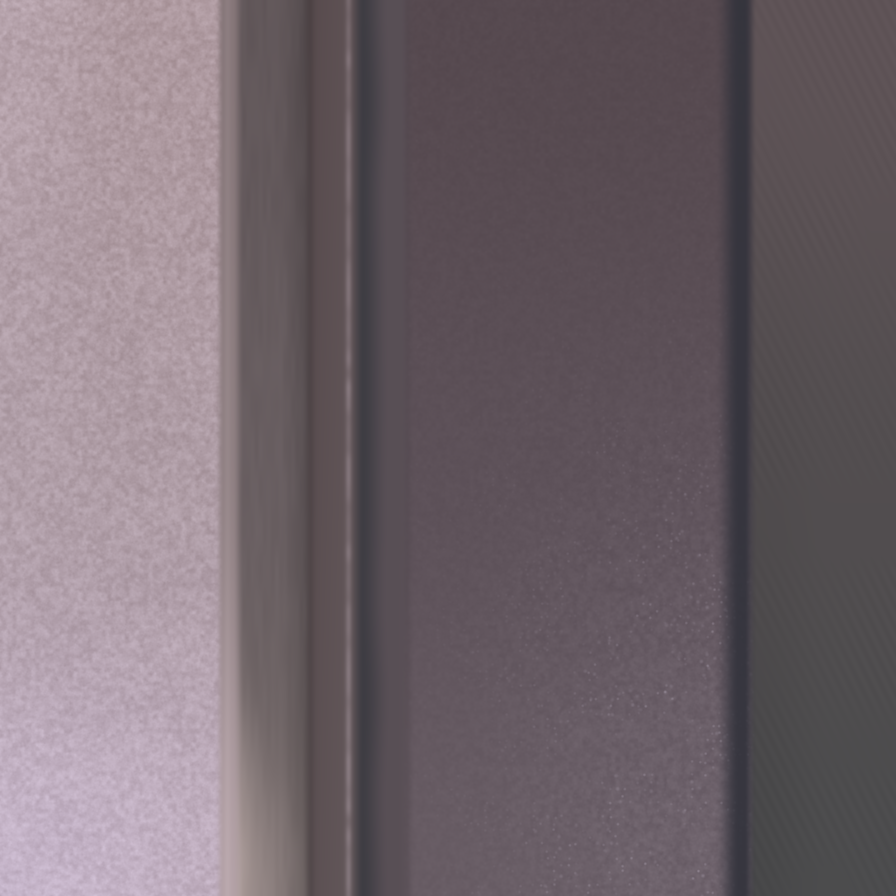
Write a Shadertoy shader that draws this texture.

```glsl
#define GRAIN_SCALE 190.0
#define GRAIN_LEFT 0.14
#define GRAIN_DARK 0.025
#define SPARKLE 0.13
#define WEAVE 0.006
#define WALL_EDGE 0.245
#define TRIM_EDGE 0.266
#define SEAM_X 0.344
#define RIDGE_X 0.389
#define PANEL_X 0.455
#define GROOVE_X 0.820
#define RIGHT_X 0.838

float hash(vec2 p) {
    vec3 q = fract(p.xyx * 0.1031);
    q += dot(q, q.yzx + 33.33);
    return fract((q.x + q.y) * q.z);
}

float noise(vec2 p) {
    vec2 i = floor(p), f = fract(p);
    f = f * f * (3.0 - 2.0 * f);
    return mix(mix(hash(i), hash(i + vec2(1, 0)), f.x),
               mix(hash(i + vec2(0, 1)), hash(i + vec2(1, 1)), f.x), f.y);
}

// Rotated octaves hide the lattice
float fbm(vec2 p) {
    float sum = 0.0, amp = 0.5;
    for (int i = 0; i < 3; i++) {
        sum += amp * noise(p);
        p = mat2(0.8, 0.6, -0.6, 0.8) * p * 1.7 + 17.3;
        amp *= 0.55;
    }
    return sum;
}

// Soft round flecks, one jittered dot per cell
float flecks(vec2 p) {
    vec2 cell = floor(p);
    vec2 centre = 0.3 + 0.4 * vec2(hash(cell + 5.0), hash(cell + 31.0));
    vec2 d = fract(p) - centre;
    float strength = smoothstep(0.45, 1.0, hash(cell + 71.0));
    return strength * smoothstep(0.32, 0.0, length(d));
}

// Soft step centred on an edge
float past(float x, float edge, float soft) {
    return smoothstep(edge - soft, edge + soft, x);
}

float ridge(float x, float centre, float width) {
    float d = (x - centre) / width;
    return exp(-d * d);
}

// Vertical gradient through bottom, middle and top colours
vec3 ramp(float y, vec3 low, vec3 mid, vec3 high) {
    return mix(mix(low, mid, smoothstep(0.0, 0.5, y)), high, smoothstep(0.4, 1.0, y));
}

vec3 brightWall(vec2 p, float grain) {
    vec3 col = ramp(p.y, vec3(0.735, 0.665, 0.72), vec3(0.685, 0.615, 0.65), vec3(0.685, 0.605, 0.63));
    col += vec3(0.04, 0.045, 0.07) * exp(-dot(p, p) * 16.0);
    col += vec3(0.04, 0.045, 0.055) * smoothstep(0.16, 0.0, p.x) * p.y * p.y;
    col += 0.02 * (noise(p * 14.0) - 0.5);
    return col + GRAIN_LEFT * vec3(0.95, 1.0, 1.08) * grain;
}

vec3 greyTrim(vec2 p) {
    vec3 col = ramp(p.y, vec3(0.44, 0.40, 0.40), vec3(0.41, 0.37, 0.38), vec3(0.38, 0.34, 0.35));
    float reach = 0.008 + 0.038 * smoothstep(0.28, 0.0, p.y);
    float glow = smoothstep(0.38, 0.0, p.y) * exp(-max(p.x - TRIM_EDGE, 0.0) / reach);
    col += vec3(0.24, 0.22, 0.21) * glow;
    col += 0.02 * (noise(vec2(p.x * 220.0, p.y * 22.0)) - 0.5);
    return col * (1.0 - 0.13 * smoothstep(0.31, SEAM_X, p.x));
}

vec3 darkPanel(vec2 p, float grain) {
    vec3 col = ramp(p.y, vec3(0.405, 0.36, 0.39), vec3(0.365, 0.318, 0.348), vec3(0.338, 0.288, 0.312));
    float lit = smoothstep(0.75, 0.1, p.y) * smoothstep(0.42, 0.80, p.x);
    col += vec3(0.03, 0.03, 0.036) * lit;
    float spots = flecks(p * 130.0) + 0.7 * flecks(mat2(0.8, 0.6, -0.6, 0.8) * p * 95.0);
    spots *= smoothstep(0.2, 0.8, noise(p * 32.0 + 9.0));
    col += SPARKLE * vec3(0.9, 0.92, 1.0) * spots * (0.07 + lit);
    return col + grain * (GRAIN_DARK + 0.06 * lit);
}

vec3 rightPanel(vec2 p) {
    vec3 col = ramp(p.y, vec3(0.28, 0.28, 0.285), vec3(0.31, 0.293, 0.30), vec3(0.37, 0.325, 0.338));
    col += 0.018 * smoothstep(RIGHT_X, 0.93, p.x) * (1.0 - p.y);
    float weave = cos(6.28318 * (p.x * 85.0 + p.y * 42.0));
    return col + WEAVE * weave * smoothstep(0.2, 0.8, noise(p * 12.0));
}

void mainImage(out vec4 fragColor, in vec2 fragCoord) {
    vec2 p = fragCoord / iResolution.xy;
    float aa = 1.0 / iResolution.x;
    float grain = fbm(p * GRAIN_SCALE) - 0.51;

    // Bright wall, its pale lip and the grey trim
    vec3 col = brightWall(p, grain);
    vec3 lip = ramp(p.y, vec3(0.70, 0.63, 0.65), vec3(0.56, 0.50, 0.51), vec3(0.52, 0.46, 0.47));
    lip += 0.03 * ridge(p.x, 0.254, 0.004);
    col = mix(col, lip, past(p.x, WALL_EDGE, 0.004 + aa));
    col = mix(col, greyTrim(p), past(p.x, TRIM_EDGE, 0.005 + aa));

    // Narrow brown strip behind the seam
    vec3 strip = mix(vec3(0.36, 0.315, 0.325), vec3(0.345, 0.295, 0.305), p.y);
    strip += 0.02 * smoothstep(SEAM_X, RIDGE_X, p.x);
    col = mix(col, strip, past(p.x, SEAM_X, 0.005 + aa));
    col *= 1.0 - 0.12 * ridge(p.x, SEAM_X + 0.002, 0.005);

    // Recess rising to the main panel
    float rise = smoothstep(0.402, 0.436, p.x + 0.006 * (noise(vec2(7.0, p.y * 9.0)) - 0.5));
    vec3 recess = mix(vec3(0.24, 0.235, 0.26), vec3(0.347, 0.31, 0.335), rise);
    col = mix(col, recess, past(p.x, 0.398, 0.007 + aa));
    col = mix(col, darkPanel(p, grain), past(p.x, PANEL_X, 0.010));
    col -= 0.012 * ridge(p.x, PANEL_X, 0.004);
    float shine = 0.6 + 0.6 * noise(vec2(3.0, p.y * 60.0));
    col += vec3(0.125, 0.12, 0.13) * shine * ridge(p.x, RIDGE_X, 0.003 + 0.5 * aa);

    // Right panel and the deep groove before it
    col = mix(col, rightPanel(p), past(p.x, RIGHT_X, 0.004 + aa));
    float groove = past(p.x, GROOVE_X - 0.009, 0.014) * (1.0 - past(p.x, RIGHT_X, 0.006 + aa));
    col = mix(col, vec3(0.20, 0.20, 0.235), 0.93 * groove);

    fragColor = vec4(clamp(col, 0.0, 1.0), 1.0);
}
```
